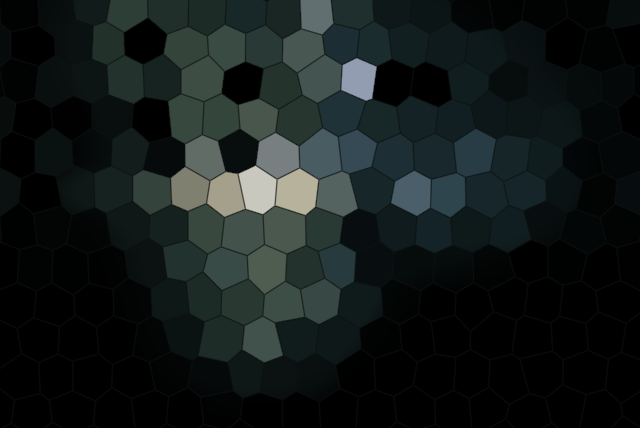
Reproduce this background procedurally as a Shadertoy shader.

```glsl
// A dim mosaic of rounded stone-like cells, lit by a few soft glows on black.
// A jittered hexagonal lattice gives Voronoi cells; each takes one flat shade
// from the light at its lattice centre, and thin seams follow the cell borders.

// Lattice, in canvas heights from the canvas centre
const vec2 ORIGIN = vec2(-0.134, 0.051);
const vec2 PITCH = vec2(0.0883, 0.0857);
const float JITTER = 0.38;

// Shading
const float VARIATION = 0.55;
const float BLACK_LEVEL = 0.035;
const float AMBIENT = 0.07;
const float FADE_LEVEL = 0.10;
const float ACCENT_RADIUS = 0.04;
const float SEAM_HALF_WIDTH = 0.0009;
const vec3 SEAM_COLOUR = vec3(0.05, 0.062, 0.062);
const vec3 WARM_TINT = vec3(1.03, 1.0, 0.87);
const vec3 COOL_TINT = vec3(0.93, 1.0, 1.13);

// Broad glows: centre, radii
const int GLOW_COUNT = 8;
const vec4 GLOWS[GLOW_COUNT] = vec4[](
    vec4(-0.125, 0.11, 0.30, 0.25), vec4(-0.15, 0.05, 0.30, 0.05),
    vec4(-0.047, 0.137, 0.08, 0.04), vec4(-0.262, 0.178, 0.06, 0.06),
    vec4(0.363, 0.119, 0.26, 0.20), vec4(-0.066, 0.42, 0.42, 0.14),
    vec4(-0.457, 0.42, 0.12, 0.20), vec4(-0.145, -0.223, 0.22, 0.19));
const float GLOW_GAINS[GLOW_COUNT] = float[](
    0.33, 0.40, 0.28, 0.35, 0.20, 0.20, 0.12, 0.23);

// Local accents: centre, relative gain (negative darkens)
const int ACCENT_COUNT = 14;
const vec3 ACCENTS[ACCENT_COUNT] = vec3[](
    vec3(0.08, 0.309, 1.5), vec3(-0.006, 0.48, 0.9), vec3(-0.045, 0.394, 0.4),
    vec3(-0.006, -0.207, 0.8), vec3(-0.134, -0.293, 0.9),
    vec3(-0.182, 0.137, -0.85), vec3(0.131, 0.05, -0.65),
    vec3(0.087, -0.035, -0.6), vec3(-0.182, 0.309, -1.0),
    vec3(0.17, 0.309, -1.0), vec3(0.26, 0.309, -1.0),
    vec3(-0.398, 0.222, -1.0), vec3(-0.398, 0.394, -1.0),
    vec3(-0.36, 0.137, -0.7));

float hash(vec2 p) {
    return fract(sin(dot(p, vec2(127.1, 311.7))) * 43758.5453);
}

vec2 latticeCentre(vec2 id) {
    return ORIGIN + PITCH * vec2(id.x + 0.5 * mod(id.y, 2.0), id.y);
}

vec2 cellSite(vec2 id) {
    vec2 offset = vec2(hash(id), hash(id + 37.2)) - 0.5;
    return latticeCentre(id) + JITTER * PITCH * offset;
}

float glowLight(vec2 p) {
    float light = 0.0;
    for (int i = 0; i < GLOW_COUNT; i++) {
        vec2 d = (p - GLOWS[i].xy) / GLOWS[i].zw;
        light += GLOW_GAINS[i] * exp(-dot(d, d));
    }
    return light;
}

float accentGain(vec2 p) {
    float gain = 1.0;
    for (int i = 0; i < ACCENT_COUNT; i++) {
        vec2 d = (p - ACCENTS[i].xy) / ACCENT_RADIUS;
        gain += ACCENTS[i].z * exp(-dot(d, d));
    }
    return max(gain, 0.0);
}

vec3 cellColour(vec2 id, vec2 p) {
    vec2 centre = latticeCentre(id);
    float variation = 1.0 + VARIATION * (hash(id + 11.7) - 0.5);
    float lit = glowLight(centre) * accentGain(centre) * variation;
    lit = max(lit - BLACK_LEVEL, 0.0) * smoothstep(0.0, FADE_LEVEL, glowLight(p));
    float stray = AMBIENT * pow(hash(id + 71.3), 3.0);
    lit += stray * smoothstep(-0.25, 0.1, centre.y) * accentGain(centre);

    // Warm on the left, cool on the right, with less red in the shadows
    float coolness = smoothstep(-0.25, 0.2, centre.x + 0.4 * (hash(id + 5.1) - 0.5));
    vec3 tint = mix(WARM_TINT, COOL_TINT, coolness);
    tint.r *= mix(0.58, 1.0, smoothstep(0.03, 0.6, lit));
    tint.b = mix(1.0, tint.b, smoothstep(0.0, 0.2, lit));
    return lit * tint;
}

void mainImage(out vec4 fragColor, in vec2 fragCoord) {
    vec2 p = (fragCoord - 0.5 * iResolution.xy) / iResolution.y;

    // Nearest site
    vec2 grid = (p - ORIGIN) / PITCH;
    float row = floor(grid.y + 0.5);
    vec2 base = vec2(floor(grid.x - 0.5 * mod(row, 2.0) + 0.5), row);
    vec2 nearest = base;
    float best = 1e5;
    for (int y = -2; y <= 2; y++) for (int x = -2; x <= 2; x++) {
        vec2 id = base + vec2(x, y);
        float dist = length(p - cellSite(id));
        if (dist < best) { best = dist; nearest = id; }
    }

    // Distance to the closest bisector
    vec2 site = cellSite(nearest);
    float border = 1e5;
    for (int y = -2; y <= 2; y++) for (int x = -2; x <= 2; x++) {
        if (x == 0 && y == 0) continue;
        vec2 other = cellSite(nearest + vec2(x, y));
        border = min(border, dot(0.5 * (site + other) - p, normalize(other - site)));
    }

    float pixel = 1.0 / iResolution.y;
    float seam = 1.0 - smoothstep(SEAM_HALF_WIDTH - 0.5 * pixel, SEAM_HALF_WIDTH + pixel, border);
    vec3 colour = mix(cellColour(nearest, p), SEAM_COLOUR, 0.7 * seam);
    fragColor = vec4(colour, 1.0);
}
```
